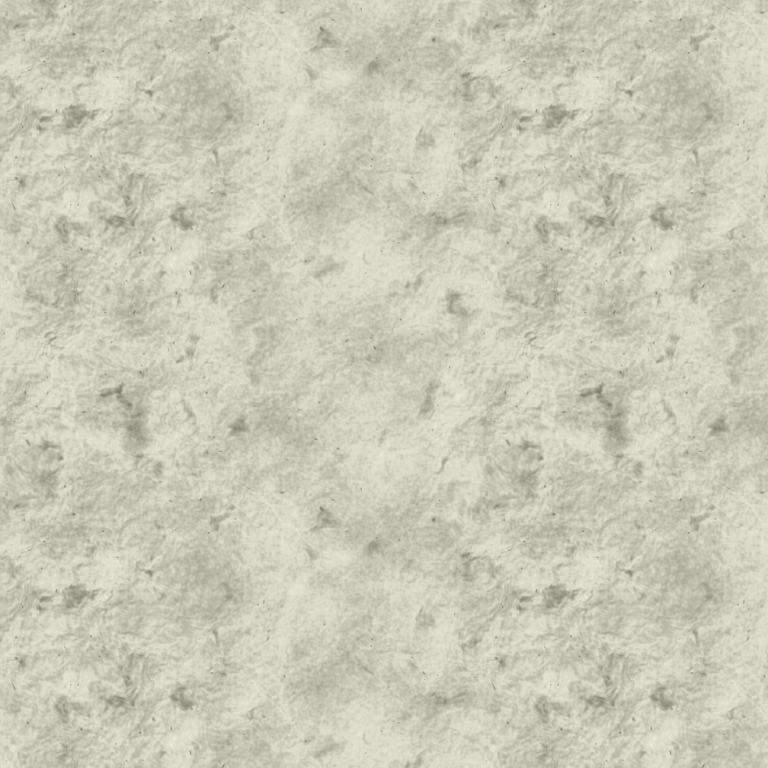
Reproduce this texture procedurally as a WebGL 2 fragment shader.

```glsl
#version 300 es
precision highp float;
uniform vec2 u_resolution;
out vec4 fragColor;

const float REPEATS = 1.6;
const vec3 STONE = vec3(0.802, 0.802, 0.732);
const float TAU = 6.2831853;

// Integer hash of a lattice cell, 0 to 1
float hash(vec2 cell, float seed) {
  uvec3 q = uvec3(cell, seed) * uvec3(1597u, 51749u, 7919u);
  uint n = q.x ^ (q.y + 374761u) ^ (q.z << 8);
  n = (n ^ (n >> 15)) * 739981u;
  n = (n ^ (n >> 13)) * 668265u;
  n = (n ^ (n >> 14)) * 915799u;
  return float((n >> 8) & 65535u) / 65535.0;
}

float gradientDot(vec2 cell, vec2 offset, vec2 count, float seed) {
  float angle = TAU * hash(mod(cell, count), seed);
  return dot(vec2(cos(angle), sin(angle)), offset);
}

// Gradient noise that wraps after one tile
float noise(vec2 p, vec2 count, float seed) {
  vec2 cell = floor(p * count);
  vec2 f = fract(p * count);
  vec2 s = f * f * f * (f * (f * 6.0 - 15.0) + 10.0);
  vec2 e = vec2(1.0, 0.0);
  float low = mix(gradientDot(cell, f, count, seed),
                  gradientDot(cell + e.xy, f - e.xy, count, seed), s.x);
  float high = mix(gradientDot(cell + e.yx, f - e.yx, count, seed),
                   gradientDot(cell + e.xx, f - e.xx, count, seed), s.x);
  return mix(low, high, s.y);
}

float fbm(vec2 p, vec2 count, float seed, int octaves) {
  float sum = 0.0;
  float amplitude = 1.0;
  for (int i = 0; i < octaves; i++) {
    sum += amplitude * noise(p, count, seed + float(i));
    count *= 2.0;
    amplitude *= 0.6;
  }
  return sum;
}

// Shortest offset between two points of the wrapped tile
vec2 wrapped(vec2 p, vec2 center) {
  vec2 d = p - center;
  return d - round(d);
}

float blotch(vec2 p, vec2 center, vec2 radius) {
  vec2 d = wrapped(p, center) / radius;
  return exp(-dot(d, d));
}

// Upper left part of a ring, fading along its length
float arc(vec2 p, vec2 center, float radius, float width) {
  vec2 d = wrapped(p, center);
  float line = (length(d) - radius) / width;
  float side = dot(normalize(d + 1e-5), normalize(vec2(-1.0, -0.6)));
  return exp(-line * line) * smoothstep(0.3, 0.9, side);
}

// Sparse dark pits, one per chosen cell
float specks(vec2 p, float count, float seed) {
  vec2 cell = mod(floor(p * count), count);
  vec2 jitter = 0.35 + 0.3 * vec2(hash(cell, seed), hash(cell, seed + 1.0));
  float size = mix(0.12, 0.32, hash(cell, seed + 2.0));
  float chosen = step(0.965, hash(cell, seed + 3.0));
  return chosen * (1.0 - smoothstep(0.0, size, length(fract(p * count) - jitter)));
}

void main() {
  vec2 uv = gl_FragCoord.xy / u_resolution;
  vec2 p = fract(vec2(uv.x, 1.0 - uv.y) * REPEATS);

  // Swirled coordinates and a rougher left half
  vec2 warp = vec2(fbm(p, vec2(5.0), 11.0, 4), fbm(p, vec2(5.0), 21.0, 4));
  vec2 w = p + 0.035 * warp;
  float rough = 0.95 + 0.3 * cos(TAU * (p.x - 0.2)) + 0.3 * warp.x;
  vec2 slanted = vec2(w.x, w.y - w.x);

  // Cloudy mottling and relief lit from the upper left
  float tone = 0.105 * fbm(w, vec2(6.0), 31.0, 6);
  vec2 lightStep = vec2(0.004, 0.006);
  float relief = fbm(w + lightStep, vec2(9.0), 41.0, 5) - fbm(w, vec2(9.0), 41.0, 5);
  tone += 0.27 * rough * relief;

  // Pale slanted creases and dark stains
  float crease = abs(fbm(slanted, vec2(4.0, 8.0), 51.0, 3));
  float creaseMask = smoothstep(0.0, 0.4, noise(p, vec2(6.0), 61.0));
  tone += 0.06 * creaseMask * (1.0 - smoothstep(0.0, 0.09, crease));
  float stain = smoothstep(0.25, 0.8, fbm(w, vec2(14.0), 71.0, 4));
  tone -= 0.18 * rough * stain;

  // Broad landmarks of the slab
  tone += 0.06 * arc(w, vec2(0.77, 0.32), 0.18, 0.012);
  tone += 0.055 * blotch(w, vec2(0.02, 0.73), vec2(0.12, 0.08));
  tone += 0.04 * blotch(w, vec2(0.75, 0.58), vec2(0.08, 0.1));
  tone -= 0.16 * blotch(w, vec2(0.77, 0.15), vec2(0.025, 0.018));
  tone -= 0.08 * blotch(w, vec2(0.89, 0.46), vec2(0.07, 0.035));
  tone -= 0.16 * blotch(w, vec2(0.27, 0.9), vec2(0.02, 0.06));
  tone -= 0.15 * blotch(w, vec2(0.1, 0.99), vec2(0.025, 0.04));
  tone -= 0.1 * blotch(w, vec2(0.1, 0.25), vec2(0.06, 0.03));

  // Pits and fine grain
  tone -= 0.22 * specks(w, 60.0, 81.0);
  tone += 0.055 * noise(p, vec2(90.0), 91.0) + 0.06 * noise(p, vec2(150.0), 95.0);

  // Soft ceiling on the highlights
  tone = min(tone, 0.045 + 0.45 * (tone - 0.045));
  fragColor = vec4(clamp(STONE + tone, 0.0, 1.0), 1.0);
}
```
